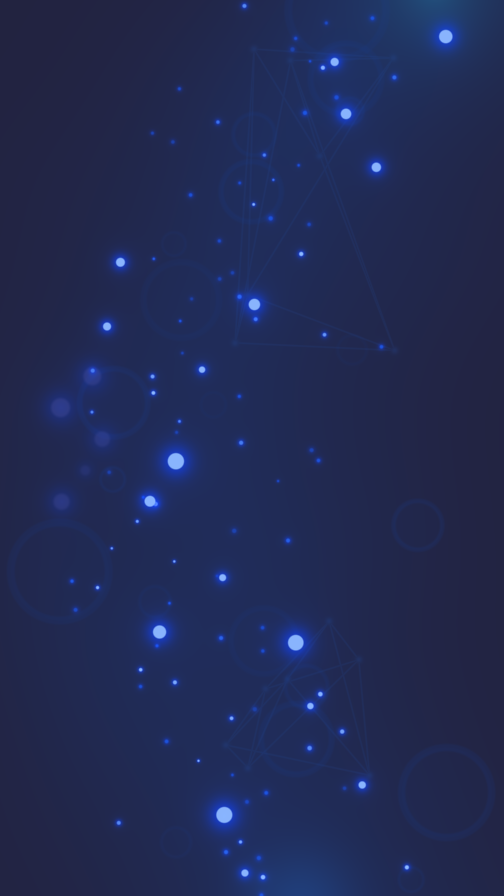
Write a Shadertoy shader that draws this background.

```glsl
const vec3 NIGHT = vec3(0.135, 0.136, 0.250);
const vec3 NAVY = vec3(0.122, 0.183, 0.375);
const vec3 ELECTRIC = vec3(0.07, 0.25, 0.95);
const vec3 PALE = vec3(0.56, 0.73, 1.0);
const vec3 MAUVE = vec3(0.32, 0.33, 0.62);

vec2 hash2(float n) {
    vec3 h = fract(vec3(n) * vec3(0.1031, 0.1030, 0.0973));
    h += dot(h, h.yzx + 33.33);
    return fract((h.xx + h.yz) * h.zy);
}

float cornerSlope(vec2 cell, vec2 offset) {
    return dot(hash2(dot(cell, vec2(1.0, 57.0)) + 300.0) * 2.0 - 1.0, offset);
}

float gradientNoise(vec2 p) {
    vec2 i = floor(p), f = fract(p);
    vec2 u = f * f * f * (f * (f * 6.0 - 15.0) + 10.0);
    vec2 e = vec2(0.0, 1.0);
    return mix(mix(cornerSlope(i, f), cornerSlope(i + e.yx, f - e.yx), u.x),
               mix(cornerSlope(i + e, f - e), cornerSlope(i + 1.0, f - 1.0), u.x), u.y);
}

// Horizontal centre of the winding bright stream
float streamCentre(float y) {
    return 0.22 + 0.6 * (y - 0.4) * (y - 0.4);
}

float bell(float x, float width) {
    return exp(-x * x / (width * width));
}

float segmentDistance(vec2 p, vec2 a, vec2 b) {
    vec2 pa = p - a, ba = b - a;
    return length(pa - ba * clamp(dot(pa, ba) / dot(ba, ba), 0.0, 1.0));
}

vec3 backdrop(vec2 p) {
    float wobble = 0.06 * gradientNoise(p * 4.0);
    float stream = bell(p.x - streamCentre(p.y) + wobble, 0.21);
    vec3 col = mix(NIGHT, NAVY, stream * (0.82 + 0.3 * gradientNoise(p * 3.0 + 7.0)));
    col += vec3(0.01, 0.17, 0.16) * exp(-length(p - vec2(0.485, 1.015)) / 0.045);
    return col + vec3(0.0, 0.07, 0.13) * bell(length(p - vec2(0.335, -0.01)), 0.06);
}

// Glowing disc: wide aura, saturated halo, then a smooth core
vec3 orb(vec3 col, vec2 p, vec2 centre, float radius, float power, vec3 core, float pixel) {
    float d = length(p - centre);
    col += vec3(0.0, 0.05, 0.22) * power * exp(-d / (radius * 1.8));
    col = mix(col, ELECTRIC, 0.85 * power * bell(d, radius * 1.75));
    float disc = 1.0 - smoothstep(radius - pixel, radius + pixel, d);
    return mix(col, core, disc * power);
}

vec2 scatter(float index, float count, float seed, float spread) {
    vec2 h = hash2(index + seed), k = hash2(index + seed + 61.7);
    float y = (index + h.x) / count;
    return vec2(streamCentre(y) + spread * (h.y + k.x - 1.0), y);
}

vec2 webNode(float index, float seed, vec2 low, vec2 high) {
    return mix(low, high, hash2(index * 3.7 + seed));
}

// Faint threads joining nearby nodes
float web(vec2 p, float seed, vec2 low, vec2 high, float pixel) {
    float ink = 0.0;
    for (float i = 0.0; i < 7.0; i++) {
        vec2 a = webNode(i, seed, low, high);
        vec2 b = webNode(mod(i + 1.0, 7.0), seed, low, high);
        vec2 c = webNode(mod(i + 3.0, 7.0), seed, low, high);
        float d = min(segmentDistance(p, a, b), segmentDistance(p, a, c));
        ink = max(ink, 0.13 * (1.0 - smoothstep(0.0, 0.0008 + pixel, d)));
        ink = max(ink, 0.22 * bell(length(p - a), 0.004));
    }
    return ink;
}

float ring(vec2 p, vec2 centre, float radius, float stroke, float pixel) {
    float d = length(p - centre);
    float edge = 1.0 - smoothstep(stroke - pixel, stroke + 2.0 * pixel, abs(d - radius));
    return edge + 0.25 * (1.0 - smoothstep(radius - pixel, radius + pixel, d));
}

void mainImage(out vec4 fragColor, in vec2 fragCoord) {
    vec2 p = fragCoord / iResolution.y;
    float pixel = 1.0 / iResolution.y;
    vec3 col = backdrop(p);

    // Thread webs above and below
    float threads = web(p, 11.0, vec2(0.22, 0.60), vec2(0.55, 0.98), pixel)
                  + web(p, 43.0, vec2(0.06, 0.02), vec2(0.44, 0.42), pixel);
    col = mix(col, vec3(0.14, 0.32, 0.66), threads);

    // Hollow bubbles
    for (float i = 0.0; i < 20.0; i++) {
        vec2 h = hash2(i + 205.0);
        float radius = mix(0.013, 0.056, h.x * h.x);
        float outline = ring(p, scatter(i, 20.0, 130.0, 0.27), radius, radius * 0.07, pixel);
        col = mix(col, vec3(0.09, 0.24, 0.58), outline * mix(0.07, 0.16, h.y));
    }

    // Dim blurred mauve lights
    for (float i = 0.0; i < 5.0; i++) {
        vec2 h = hash2(i + 402.0);
        vec2 centre = vec2(0.06 + 0.2 * h.x, 0.44 + 0.035 * i);
        float radius = mix(0.005, 0.011, h.y);
        col = orb(col, p, centre, radius, 0.12 + 0.2 * h.y, MAUVE, pixel * 2.0);
    }

    // Small sparks
    for (float i = 0.0; i < 84.0; i++) {
        vec2 h = hash2(i + 507.0);
        float radius = mix(0.0011, 0.0025, h.x);
        vec3 core = mix(vec3(0.12, 0.38, 0.95), PALE, smoothstep(0.55, 0.95, h.y));
        col = orb(col, p, scatter(i, 84.0, 611.0, 0.19), radius, mix(0.3, 1.0, h.y), core, pixel);
    }

    // Large bright lights
    for (float i = 0.0; i < 17.0; i++) {
        float size = hash2(i + 711.0).x;
        float radius = mix(0.0035, 0.0095, size * size);
        col = orb(col, p, scatter(i, 17.0, 823.0, 0.22), radius, 0.95, PALE, pixel);
    }

    fragColor = vec4(clamp(col, 0.0, 1.0), 1.0);
}
```
